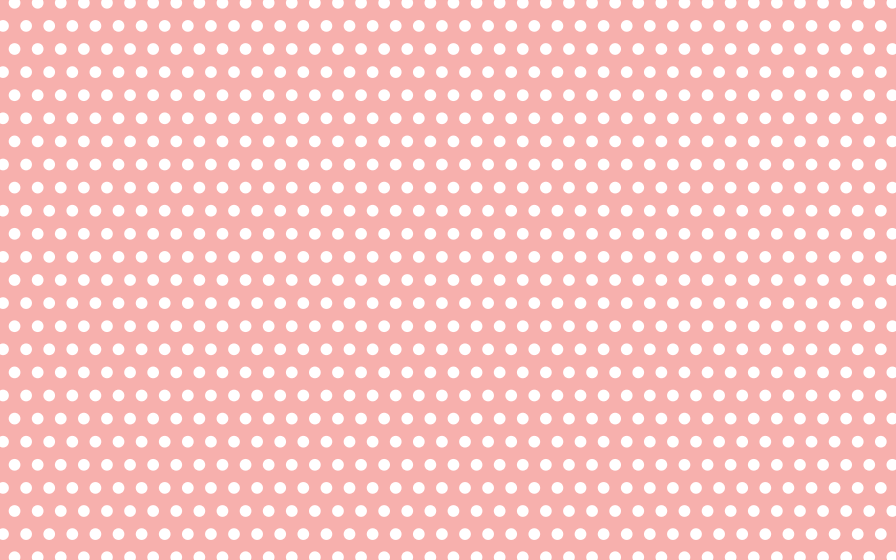
Reproduce this pattern procedurally as a Shadertoy shader.

```glsl
// White polka dots on soft pink, alternate rows shifted by half a pitch.
#define PITCH 0.04125          // dot spacing, in canvas heights
#define DOT_RADIUS 0.2525      // in pitches
#define ROW_SHIFT 0.5          // sideways shift of odd rows, in pitches
#define ANCHOR vec2(0.026, 0.5) // centre of one dot, in canvas heights
#define GROUND vec3(0.97, 0.69, 0.68)
#define DOT_COLOR vec3(1.0)

// Signed distance to the nearest dot, in pitches
float dotDistance(vec2 p) {
    float row = floor(p.y + 0.5);
    p.x += ROW_SHIFT * mod(row, 2.0);
    vec2 cell = fract(p + 0.5) - 0.5;
    return length(cell) - DOT_RADIUS;
}

void mainImage(out vec4 fragColor, in vec2 fragCoord) {
    vec2 uv = fragCoord / iResolution.y;
    float pixel = 1.0 / (iResolution.y * PITCH);

    // Pixel-wide coverage smooths the rim
    float d = dotDistance((uv - ANCHOR) / PITCH);
    float coverage = clamp(0.5 - d / pixel, 0.0, 1.0);

    fragColor = vec4(mix(GROUND, DOT_COLOR, coverage), 1.0);
}
```
